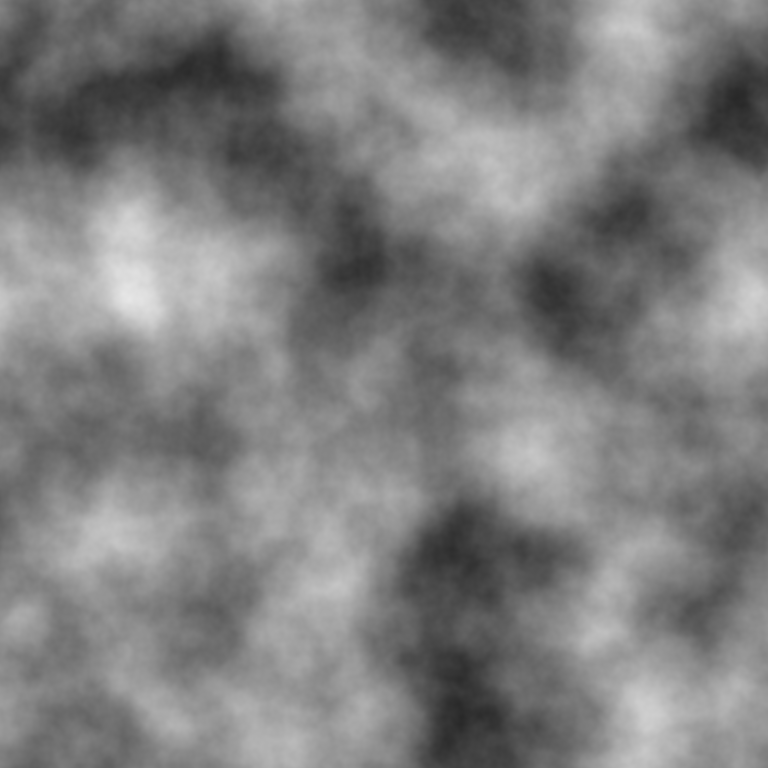
Write a WebGL 2 fragment shader that draws this texture.

```glsl
#version 300 es
precision highp float;

uniform vec2 u_resolution;
out vec4 fragColor;

// Integer mixing hash, returns 0..1
float hash(uvec3 v) {
    uint h = v.x * 1597u + v.y * 51749u + v.z * 7919u + 977u;
    h = (h ^ (h >> 16)) * 73244475u;
    h = (h ^ (h >> 15)) * 73244475u;
    h ^= h >> 16;
    return float(h & 65535u) / 65536.0;
}

// Slope contribution of one lattice corner, wrapped to the period
float cornerSlope(vec2 cell, vec2 corner, vec2 local, float period, uint seed) {
    uvec2 wrapped = uvec2(mod(cell + corner, period));
    float angle = 6.28319 * hash(uvec3(wrapped, seed));
    return dot(vec2(cos(angle), sin(angle)), local - corner);
}

// Tiling gradient noise with a quintic fade
float gradientNoise(vec2 p, float period, uint seed) {
    vec2 cell = floor(p);
    vec2 f = p - cell;
    vec2 fade = f * f * f * (f * (f * 6.0 - 15.0) + 10.0);
    float bottom = mix(cornerSlope(cell, vec2(0, 0), f, period, seed),
                       cornerSlope(cell, vec2(1, 0), f, period, seed), fade.x);
    float top = mix(cornerSlope(cell, vec2(0, 1), f, period, seed),
                    cornerSlope(cell, vec2(1, 1), f, period, seed), fade.x);
    return mix(bottom, top, fade.y);
}

// Octaves double in whole repeats, so every layer wraps
float clouds(vec2 uv) {
    float sum = 0.0;
    float amplitude = 1.0;
    float period = 4.0;
    for (uint octave = 0u; octave < 6u; octave++) {
        sum += amplitude * gradientNoise(uv * period, period, octave);
        amplitude *= 0.5;
        period *= 2.0;
    }
    return sum;
}

void main() {
    vec2 uv = gl_FragCoord.xy / u_resolution;
    float grey = 0.497 + 0.49 * clouds(uv);
    fragColor = vec4(vec3(clamp(grey, 0.0, 1.0)), 1.0);
}
```
